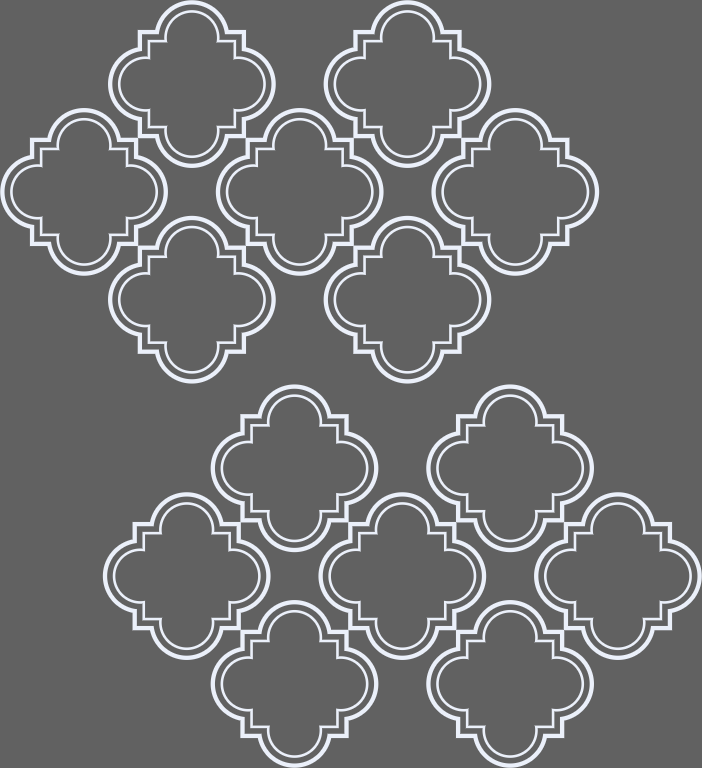
Write a WebGL 1 fragment shader that draws this pattern.

```glsl
precision highp float;
// Two clusters of double-lined quatrefoil tiles in pale blue on flat grey.

uniform vec2 u_resolution;

const vec3 GROUND = vec3(0.38);
const vec3 LINE = vec3(0.92, 0.94, 0.98);

// All lengths below are in lattice steps.
const float STEPS_PER_HEIGHT = 7.124;
const vec2 CLUSTER_CENTRE = vec2(-0.476, 1.782);
const float SQUARE_HALF = 0.4824;
const float LOBE_OFFSET = 0.4295;
const float LOBE_RADIUS = 0.3284;
const float INNER_INSET = 0.084;
const float OUTER_HALF_WIDTH = 0.020;
const float INNER_HALF_WIDTH = 0.012;

// Square joined with four round lobes, shrunk by inset; negative inside.
float quatrefoil(vec2 p, float inset) {
  vec2 q = abs(p);
  if (q.y > q.x) q = q.yx;
  float square = q.x - (SQUARE_HALF - inset);
  float lobe = length(q - vec2(LOBE_OFFSET, 0.0)) - (LOBE_RADIUS - inset);
  return min(square, lobe);
}

// Distance to the bold outer and fine inner outlines of one tile.
float tileLines(vec2 p) {
  float outer = abs(quatrefoil(p, 0.0)) - OUTER_HALF_WIDTH;
  float inner = abs(quatrefoil(p, INNER_INSET)) - INNER_HALF_WIDTH;
  return min(outer, inner);
}

// Staggered rows of two, three and two tiles.
float clusterLines(vec2 p) {
  float d = 10.0;
  for (int row = -1; row <= 1; row++) {
    for (int col = -2; col <= 2; col++) {
      vec2 cell = vec2(float(col), float(row));
      if (mod(cell.x + cell.y, 2.0) < 0.5) d = min(d, tileLines(p - cell));
    }
  }
  return d;
}

void main() {
  float pixel = STEPS_PER_HEIGHT / u_resolution.y;
  vec2 p = (gl_FragCoord.xy - 0.5 * u_resolution) * pixel;

  // The two clusters mirror each other through the canvas centre.
  float d = min(clusterLines(p - CLUSTER_CENTRE), clusterLines(p + CLUSTER_CENTRE));

  float coverage = clamp(0.5 - d / pixel, 0.0, 1.0);
  gl_FragColor = vec4(mix(GROUND, LINE, coverage), 1.0);
}
```
